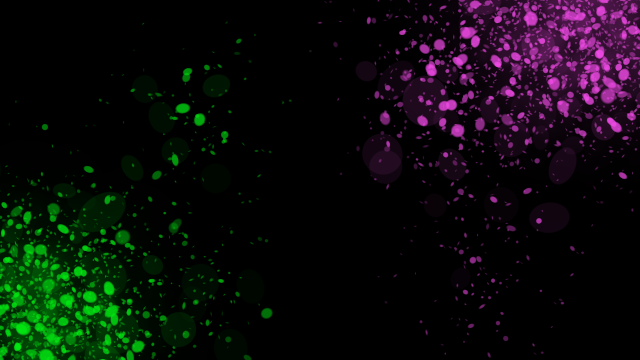
Write a Shadertoy shader that draws this background.

```glsl
const vec3 GREEN = vec3(0.01, 0.92, 0.07);
const vec3 MAGENTA = vec3(0.95, 0.29, 0.91);
const vec2 GREEN_CORE = vec2(0.08, 0.09);
const vec2 MAGENTA_CORE = vec2(1.64, 0.93);
const float COLOUR_SPLIT = 0.86;

float hash(vec2 p) {
    return fract(sin(dot(p, vec2(127.1, 311.7))) * 43758.5453);
}

float noise(vec2 p) {
    vec2 i = floor(p), f = fract(p);
    f = f * f * (3.0 - 2.0 * f);
    vec2 e = vec2(0.0, 1.0);
    return mix(mix(hash(i), hash(i + e.yx), f.x),
               mix(hash(i + e.xy), hash(i + e.yy), f.x), f.y);
}

float lobe(vec2 p, vec2 centre, vec2 size) {
    vec2 q = (p - centre) / size;
    return exp(-dot(q, q));
}

// How crowded the particles are at a point
float density(vec2 p) {
    float green = lobe(p, GREEN_CORE, vec2(0.30, 0.31))
                + 0.17 * lobe(p, vec2(0.53, 0.66), vec2(0.17, 0.22))
                + 0.14 * lobe(p, vec2(0.60, 0.20), vec2(0.14, 0.15));
    float magenta = lobe(p, MAGENTA_CORE, vec2(0.36, 0.30))
                  + 0.25 * lobe(p, vec2(1.20, 0.74), vec2(0.18, 0.24))
                  + 0.15 * lobe(p, vec2(1.32, 0.24), vec2(0.18, 0.22));
    return green + magenta;
}

// Soft-edged ellipse with a unit-relative edge width
float ellipse(vec2 p, float radius, float ratio, float angle, float soft) {
    float c = cos(angle), s = sin(angle);
    vec2 q = mat2(c, -s, s, c) * p / vec2(radius, radius * ratio);
    float edge = max(soft, 1.5 / (iResolution.y * radius * ratio));
    return 1.0 - smoothstep(1.0 - 0.5 * edge, 1.0 + 0.5 * edge, length(q));
}

// Jittered grid of ellipses, thinned out by density
float particles(vec2 p, float cell, vec2 radii, float ratioMin, float gain, float soft, float seed) {
    vec2 base = floor(p / cell);
    float light = 0.0;
    for (int y = -1; y <= 1; y++) {
        for (int x = -1; x <= 1; x++) {
            vec2 id = base + vec2(x, y);
            vec2 key = id + seed * vec2(17.3, 9.1);
            vec2 centre = (id + vec2(hash(key), hash(key + 41.7))) * cell;
            float crowd = density(centre);
            if (hash(key + 83.2) > gain * crowd - 0.012) continue;
            float pick = hash(key + 12.9);
            float radius = mix(radii.x, radii.y, pick * pick);
            float ratio = mix(ratioMin, 1.0, hash(key + 64.4));
            float angle = 6.2832 * hash(key + 29.6);
            float power = mix(0.25, 1.0, hash(key + 53.8)) * mix(0.65, 1.1, min(crowd * 2.0, 1.0));
            light += power * ellipse(p - centre, radius, ratio, angle, soft);
        }
    }
    return light;
}

// Cloudy glow inside the two cores
float haze(vec2 p) {
    float glow = lobe(p, GREEN_CORE, vec2(0.23, 0.23))
               + lobe(p, MAGENTA_CORE, vec2(0.27, 0.22));
    float cloud = 0.6 * noise(p * 14.0) + 0.4 * noise(p * 38.0);
    return glow * mix(0.2, 1.0, cloud);
}

void mainImage(out vec4 fragColor, in vec2 fragCoord) {
    vec2 p = fragCoord / iResolution.y;

    // Faint large discs
    float light = 0.13 * particles(p, 0.11, vec2(0.03, 0.075), 0.6, 2.4, 0.06, 1.0);

    // Bright specks, from large blurred ones down to fine dust
    for (int i = 0; i < 3; i++) {
        float seed = float(i) + 2.0;
        light += 1.7 * particles(p, 0.050, vec2(0.007, 0.020), 0.5, 0.7, 0.5, seed);
        light += 1.1 * particles(p, 0.027, vec2(0.003, 0.009), 0.35, 0.65, 0.6, seed + 5.0);
    }
    light += 0.9 * particles(p, 0.014, vec2(0.0018, 0.005), 0.3, 0.8, 0.7, 11.0);
    light += 0.5 * haze(p);

    vec3 tint = mix(GREEN, MAGENTA, smoothstep(-0.03, 0.03, p.x - COLOUR_SPLIT));
    fragColor = vec4(tint * (1.0 - exp(-light)), 1.0);
}
```
